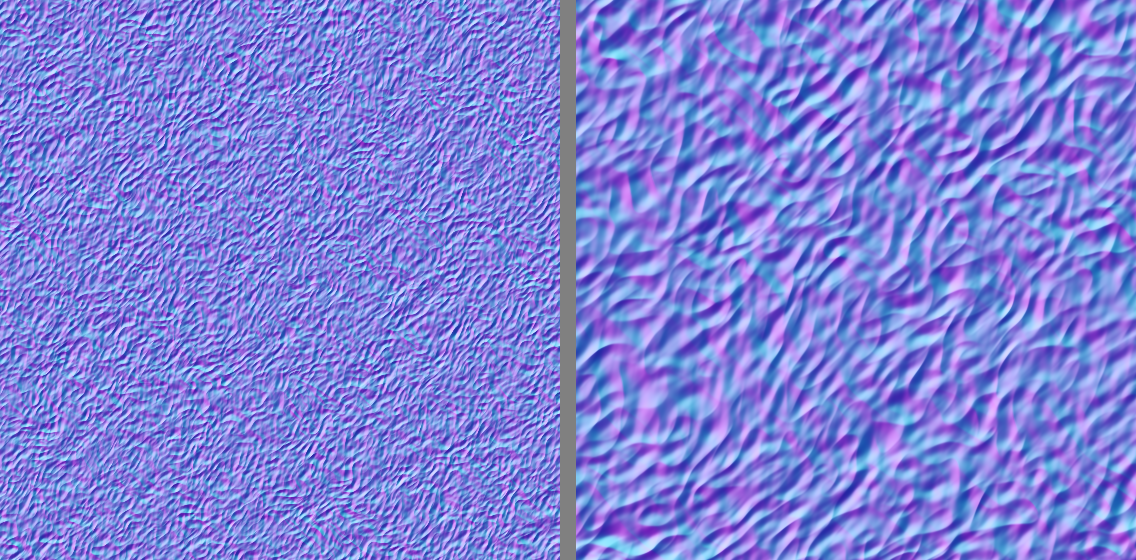
Left: the whole. Right: its middle third, enlarged.
Write a Shadertoy shader that draws this texture map.

```glsl
// Tangent-space normal map of a finely wrinkled, crumpled surface
#define STRENGTH 0.66      // steepness of the relief
#define WRINKLE_FREQ 64.0  // main wrinkles across the canvas
#define WARP_FREQ 11.0     // bends of the wrinkle direction
#define WARP_AMOUNT 0.014
#define PATCH_FREQ 8.0     // size of areas with differing wrinkles
#define CREST_ROUNDING 0.03
#define CREASE_HEIGHT 0.0016
#define SAMPLE_STEP 0.0007 // half width of the slope sample
#define LIT_GAIN 1.12      // red and green rising together
#define HUE_GAIN 0.72      // red and green parting
#define BASE_COLOR vec3(0.498, 0.507, 0.862)
#define BLUE_SHADING 0.31  // blue follows the sum of red and green

vec2 hash2(vec2 p) {
    p = vec2(dot(p, vec2(127.1, 311.7)), dot(p, vec2(269.5, 183.3)));
    return fract(sin(p) * 43758.5453) * 2.0 - 1.0;
}

// Gradient noise, centred on zero
float noise(vec2 p) {
    vec2 i = floor(p), f = fract(p);
    vec2 u = f * f * f * (f * (f * 6.0 - 15.0) + 10.0);
    float a = dot(hash2(i), f);
    float b = dot(hash2(i + vec2(1, 0)), f - vec2(1, 0));
    float c = dot(hash2(i + vec2(0, 1)), f - vec2(0, 1));
    float d = dot(hash2(i + vec2(1, 1)), f - vec2(1, 1));
    return mix(mix(a, b, u.x), mix(c, d, u.x), u.y);
}

// Noise drawn out along a direction, given in degrees
float grain(vec2 p, float angle, float freq, float stretch) {
    float t = radians(angle);
    vec2 along = vec2(cos(t), sin(t));
    vec2 across = vec2(-along.y, along.x);
    return noise(vec2(dot(p, along) / stretch, dot(p, across)) * freq + angle);
}

// Folded grain with narrow crests
float crest(vec2 p, float angle, float freq, float stretch) {
    float n = grain(p, angle, freq, stretch);
    return -sqrt(n * n + CREST_ROUNDING * CREST_ROUNDING);
}

// Thin, long raised line along the zero level of a coarse grain
float crease(vec2 p, float angle, float freq) {
    float n = grain(p, angle, freq, 4.0) / 0.025;
    return CREASE_HEIGHT * exp(-n * n);
}

// Each layer is divided by its frequency, so its weight sets its slope
float height(vec2 p) {
    float f = WRINKLE_FREQ;
    float area = smoothstep(-0.3, 0.3, noise(p * PATCH_FREQ + 31.0));
    vec2 bend = vec2(noise(p * WARP_FREQ), noise(p * WARP_FREQ + 57.0));
    vec2 jag = vec2(noise(p * f * 0.6 + 13.0), noise(p * f * 0.6 + 83.0));
    vec2 q = p + WARP_AMOUNT * bend + 0.26 / f * jag;

    float h = mix(1.2, 0.7, area) * crest(q, 33.0, f, 1.7) / f;
    h += mix(0.7, 1.1, area) * crest(q, 62.0, f * 1.2, 2.2) / (f * 1.2);
    h += 0.7 * grain(q, 42.0, f * 2.1, 1.7) / (f * 2.1);
    h += 0.45 * grain(p, 80.0, f * 2.3, 3.0) / (f * 2.3);
    // Counter-diagonal folds, broad lumps and sparse creases
    h += mix(0.6, 0.25, area) * crest(q, -42.0, f * 0.9, 2.6) / (f * 0.9);
    h += 0.35 * crest(q, 40.0, f * 0.3, 1.4) / (f * 0.3);
    h += (1.0 - area) * crease(q, -40.0, 13.0) + area * crease(p, 77.0, 9.0);
    return h;
}

void mainImage(out vec4 fragColor, in vec2 fragCoord) {
    vec2 p = fragCoord / iResolution.y;
    vec2 e = vec2(max(SAMPLE_STEP, 0.35 / iResolution.y), 0.0);
    vec2 slope = vec2(height(p + e.xy) - height(p - e.xy),
                      height(p + e.yx) - height(p - e.yx)) / (2.0 * e.x);

    // Red leans with x, green against y
    vec2 tilt = STRENGTH * vec2(slope.x, -slope.y);
    tilt *= 0.5 * inversesqrt(1.0 + dot(tilt, tilt));
    float lit = 0.5 * LIT_GAIN * (tilt.x + tilt.y);
    float hue = 0.5 * HUE_GAIN * (tilt.x - tilt.y);
    vec3 color = BASE_COLOR + vec3(lit + hue, lit - hue, 2.0 * BLUE_SHADING * lit);
    fragColor = vec4(clamp(color, 0.0, 1.0), 1.0);
}
```
